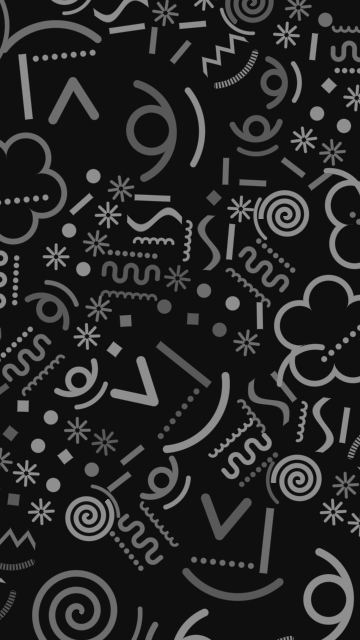
A Shadertoy shader for this pattern:

```glsl
// Dark sheet filled with grey doodles: meanders, clouds, spirals, zigzags, curls.
// A turned lattice splits at random into three cell sizes; every leaf cell
// draws one turned motif built from distance functions.
const float BIG_CELL = .186;     // largest cell, in canvas heights
const float LATTICE_TURN = .42;
const float BIG_SHARE = .5;      // chance that a big cell stays whole
const float MEDIUM_SHARE = .66;  // chance that a medium cell stays whole
const float JITTER = .12, SOFTNESS = .8;
const float PAPER = .06, LIGHT = .56, MIDDLE = .43, DIM = .35;
const float PI = 3.14159, FAR = 9.;

vec4 hash4(vec2 cell, float seed) {
  vec4 q = fract(vec4(cell + 57., seed, cell.x + 57.) * vec4(.1031, .1030, .0973, .1099));
  q += dot(q, q.wzxy + 33.33);
  return fract((q.xxyz + q.yzzw) * q.zywx);
}
mat2 turn(float a) { return mat2(cos(a), sin(a), -sin(a), cos(a)); }

// Strokes: distance to the centre line
float segment(vec2 p, vec2 a, vec2 b) {
  vec2 v = b - a;
  return length(p - a - v * clamp(dot(p - a, v) / dot(v, v), 0., 1.));
}
float box(vec2 p, vec2 size) { p = abs(p) - size; return max(p.x, p.y); }
float ring(vec2 p, float r) { return abs(length(p) - r); }
float arc(vec2 p, float r, float reach) {
  p.y = abs(p.y);
  return atan(p.y, p.x) < reach ? ring(p, r) : length(p - r * vec2(cos(reach), sin(reach)));
}
float bowl(vec2 p, float bottom, float r, float reach) {
  return arc(vec2(bottom + r - p.y, p.x), r, reach);
}
float dots(float x, float y, float gap, float n) {
  return length(vec2(x - gap * clamp(round(x / gap), -n, n), y));
}
float scallop(float x, float y, float r, float n) {
  x -= 2. * r * clamp(round(x / (2. * r)), -n, n);
  return y > 0. ? ring(vec2(x, y), r) : length(vec2(abs(x) - r, y));
}
float zigzag(float x, float y, float period, float slope) {
  float wave = slope * (abs(fract(x / period) - .5) - .25) * period;
  return abs(y - wave) / sqrt(1. + slope * slope);
}
float serpentine(vec2 p, float gap, float arm, float n) {
  float x = p.x / gap + .5 * n, over = max(abs(p.y) - arm, 0.);
  float d = length(vec2((x - clamp(round(x), 0., n)) * gap, over));
  float side = p.y > 0. ? .5 : 1.5;
  float mid = clamp(2. * round((x - side) * .5) + side, side, n - side);
  return over > 0. ? min(d, ring(vec2((x - mid) * gap, over), .5 * gap)) : d;
}
float spiral(vec2 p, float pitch) {
  float v = length(p) / pitch - fract(atan(p.y, p.x) / (2. * PI));
  return abs(v - clamp(round(v), 0., 2.)) * pitch;
}
vec2 foldAngle(vec2 p, float n) {
  float a = atan(p.y, p.x) * n / (2. * PI);
  a = (a - round(a)) * 2. * PI / n;
  return length(p) * vec2(cos(a), sin(a));
}

// Motif in a cell of half side 1: main shape and companion
vec2 motif(int kind, vec2 p, float w) {
  float x = p.x, y = p.y, d, e = FAR;
  if (kind == 0) d = serpentine(p, .52, .5, 3.) - w * 1.2;
  else if (kind == 1) {  // cloud with a stem
    d = abs(min(length(foldAngle(p, 5.) - vec2(.55, 0)) - .38, length(p) - .5));
    d = min(d, arc(vec2(.45 - x, -.75 - y), .6, .9)) - w * .75;
    e = dots(y - .1, x - .25, .16, 3.) - .05;
  } else if (kind == 2) {  // tall zigzag, dots
    d = max(zigzag(x, y, .5, 4.4) - w, box(p, vec2(.75, .62)));
    e = dots(x, y - .86, .16, 4.) - .05;
  } else if (kind == 3) {  // stairs, dots, bowl
    d = max(zigzag(x, y - .1, .5, 1.) - w * 1.15, abs(x) - .92);
    d = min(d, dots(x, y - .58, .17, 4.) - .055);
    e = bowl(p, -.75, 1.2, .75) - w;
  } else if (kind == 4) {  // fork, bowl, bar, dots
    vec2 knee = vec2(-.3, .15);
    d = min(segment(p, vec2(-.6, .75), knee), segment(p, knee, vec2(.1, .75))) - w * 1.2;
    d = min(d, bowl(p, -.85, 1.1, .8) - w);
    e = min(box(p - vec2(.5, .15), vec2(w, .55)), dots(x + .2, y + .3, .16, 3.) - .05);
  } else if (kind == 5) {  // spiral
    d = spiral(p, .28) - w * .85;
    e = arc(p, 1.03, .7) - w * .6;
  } else if (kind == 6) {  // curl
    d = min(ring(vec2(x, y - .2), .36), bowl(p, -.16, .85, 1.2)) - w;
    e = bowl(p, -.65, 1.1, .6) - w * .8;
  } else if (kind == 7) {  // ripple, scallops, dots
    d = min(serpentine(p, .36, .1, 5.), scallop(x, y + .8, .13, 3.) + .03) - w * .8;
    e = dots(x, y - .65, .25, 3.) - .09;
  } else if (kind == 8) {  // ring in a ring
    d = min(ring(p, .62), ring(p - .2, .24)) - w * .8;
    e = arc(p, .98, .9) - w * .6;
  } else if (kind == 9) {  // wave, bar, scallops
    d = max(abs(y - .3 * sin(x * 3.4)) * .8 - w, abs(x) - .92);
    e = min(box(p - vec2(-.1, .72), vec2(.6, w)), scallop(x, y + .78, .13, 2.) - w * .5);
  } else {  // fine zigzag, hatched bowl
    d = max(zigzag(x, y - .25, .6, 1.4) - w * .65, abs(x) - .9);
    e = abs(fract(atan(x, .75 - y) * 14.) - .5) * .1 - .03;
    e = max(bowl(p, -.75, 1.5, .6) - w, e);
  }
  return vec2(d, e);
}
float confetti(int kind, vec2 p) {  // star, dot, square or bar
  if (kind < 2) return segment(foldAngle(p, 8.), vec2(.24, 0), vec2(.8, 0)) - .1;
  return kind == 2 ? length(p) - .48 : box(p, kind == 3 ? vec2(.38) : vec2(.9, .2));
}
float toneOf(float pick) { return pick < .48 ? LIGHT : pick < .84 ? MIDDLE : DIM; }

void mainImage(out vec4 fragColor, in vec2 fragCoord) {
  vec2 uv = turn(LATTICE_TURN) * fragCoord / iResolution.y;
  float grey = PAPER;
  for (int k = 0; k < 27; k++) {  // three levels, nine neighbours each
    int level = k / 9, i = k % 9;
    float split = exp2(float(level)), side = BIG_CELL / split;
    vec2 cell = floor(uv / side) + vec2(i % 3 - 1, i / 3 - 1);
    bool big = hash4(floor(cell / split), 1.).x < BIG_SHARE;
    bool medium = hash4(floor(cell * 2. / split), 2.).x < MEDIUM_SHARE;
    if (level == 0 ? !big : big || medium != (level == 1)) continue;
    vec4 rnd = hash4(cell, 5. + split), look = hash4(cell, 11. + split);
    vec2 p = 2. * (uv / side - cell - .5) - JITTER * (look.zw - .5);
    if (dot(p, p) > 2.) continue;
    p = turn(floor(rnd.y * 8.) * PI / 4. + .3 * (rnd.z - .5) - LATTICE_TURN) * p;
    vec2 d = level == 0 ? motif(int(rnd.w * 7.), p, .065)
      : level == 1 ? motif(5 + int(rnd.w * 6.), p, .1) : vec2(confetti(int(rnd.w * 5.), p), FAR);
    float soft = SOFTNESS * 2. / (iResolution.y * side);
    vec2 ink = (1. - smoothstep(-soft, soft, d)) * (vec2(toneOf(look.x), toneOf(look.y)) - PAPER);
    grey = max(grey, PAPER + max(ink.x, ink.y));
  }
  fragColor = vec4(vec3(grey), 1.);
}
```
